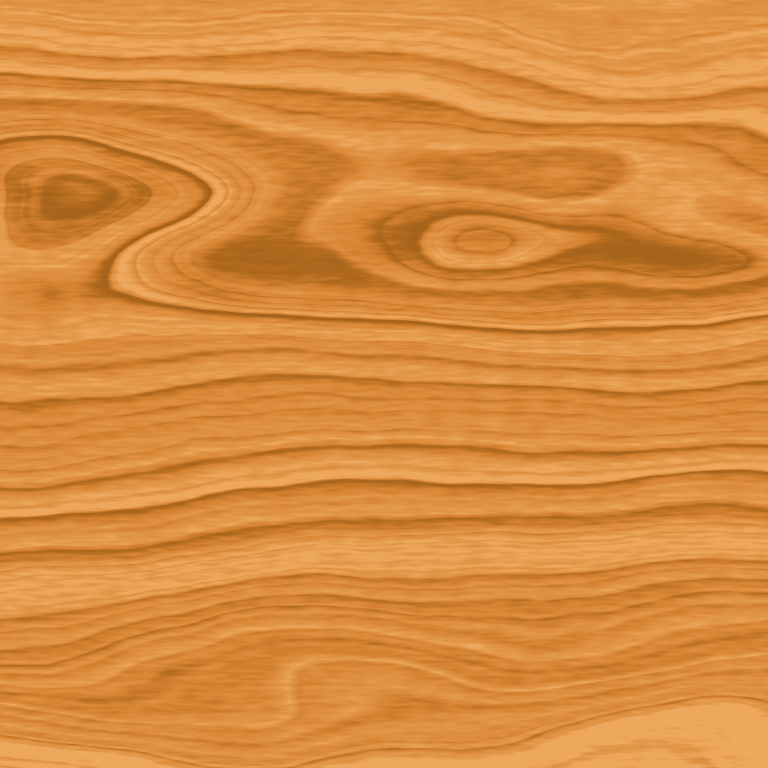
Give the GLSL for this texture, as a WebGL 2 fragment shader.

```glsl
#version 300 es
precision highp float;
// Polished orange wood plank with horizontal growth rings, soft knots and fine grain.

uniform vec2 u_resolution;
out vec4 fragColor;

const vec3 PALETTE[6] = vec3[6](
    vec3(0.70, 0.42, 0.12), vec3(0.78, 0.47, 0.16), vec3(0.84, 0.52, 0.20),
    vec3(0.87, 0.56, 0.25), vec3(0.89, 0.60, 0.29), vec3(0.93, 0.66, 0.37));

const float BASE_TONE = 3.1;       // position in the palette, 0 to 5
const float RING_COUNT = 25.0;     // main ring lines per canvas height
const float FINE_RING_COUNT = 58.0;
const float FINE_RING_SHARE = 0.5;
const float LINE_DARKNESS = 5.8;
const float LINE_GLOW = 3.2;
const float BAND_CONTRAST = 2.9;
const float GRAIN_CONTRAST = 1.6;
const float KNOT_SHADE = 2.6;
const float KNOT_HEIGHT = 0.72;    // centre of the knotty zone
const float KNOT_SPREAD = 0.12;
const float KNOT_WARP = 0.17;
const float CALM_WARP = 0.035;
const vec2 KNOT_SCALE = vec2(2.1, 4.6);

float hash1(float n) {
    return fract(sin(n * 127.1 + 3.7) * 43758.5453);
}

vec2 hashGradient(vec2 cell) {
    float angle = 6.28318 * fract(sin(dot(cell, vec2(127.1, 311.7))) * 43758.5453);
    return vec2(cos(angle), sin(angle));
}

// Value noise along a line, 0 to 1
float lineNoise(float x) {
    float cell = floor(x);
    float t = fract(x);
    return mix(hash1(cell), hash1(cell + 1.0), t * t * (3.0 - 2.0 * t));
}

// Gradient noise in the plane, about -0.7 to 0.7
float planeNoise(vec2 p) {
    vec2 cell = floor(p);
    vec2 t = fract(p);
    vec2 s = t * t * t * (t * (t * 6.0 - 15.0) + 10.0);
    float a = dot(hashGradient(cell), t);
    float b = dot(hashGradient(cell + vec2(1, 0)), t - vec2(1, 0));
    float c = dot(hashGradient(cell + vec2(0, 1)), t - vec2(0, 1));
    float d = dot(hashGradient(cell + vec2(1, 1)), t - vec2(1, 1));
    return mix(mix(a, b, s.x), mix(c, d, s.x), s.y);
}

// Bell-shaped weight of a horizontal zone
float zone(float y, float centre, float spread) {
    float d = (y - centre) / spread;
    return exp(-d * d);
}

// Growth depth: its level curves are the rings
float growthDepth(vec2 p, float knotty, float swirl) {
    float depth = p.y - 0.085 * tanh((p.y - KNOT_HEIGHT) / KNOT_SPREAD);
    float bottomSwell = zone(p.y, 0.04, 0.12);
    depth += swirl * (CALM_WARP + KNOT_WARP * knotty + 0.12 * bottomSwell);
    depth += 0.08 * planeNoise(p * vec2(1.7, 1.9) + 31.0);
    depth += 0.009 * planeNoise(p * vec2(7.0, 11.0) + 57.0);
    depth += 0.003 * planeNoise(p * vec2(18.0, 34.0) + 83.0);
    return depth;
}

// Dark late-wood lines, sharp on one side, each followed by a pale glow
float ringLines(float depth, float count, float seed) {
    float rings = depth * count + 1.5 * lineNoise(depth * count * 0.35 + seed);
    float id = floor(rings) + seed;
    float t = fract(rings);
    float dark = pow(t, 4.0) * (1.0 - smoothstep(0.88, 1.0, t));
    float glow = smoothstep(0.0, 0.1, t) * exp(-5.0 * t);
    return LINE_GLOW * glow * hash1(id + 40.0) - LINE_DARKNESS * dark * hash1(id);
}

// Soft bands of several widths
float ringBands(float depth) {
    float bands = lineNoise(depth * 11.0) - 0.5;
    bands += 0.75 * (lineNoise(depth * 37.0 + 17.0) - 0.5);
    bands += 0.5 * (lineNoise(depth * 110.0 + 51.0) - 0.5);
    return BAND_CONTRAST * bands;
}

// Fine short fibres running along the plank
float fibres(vec2 p) {
    float streaks = 0.7 * planeNoise(p * vec2(12.0, 140.0));
    streaks += 0.8 * planeNoise(p * vec2(38.0, 235.0) + 13.0);
    return GRAIN_CONTRAST * streaks;
}

vec3 woodColor(float tone) {
    float level = clamp(tone, 0.0, 4.999);
    int index = int(level);
    vec3 color = mix(PALETTE[index], PALETTE[index + 1], level - float(index));
    return color * (1.0 + 0.05 * clamp(tone, -1.5, 0.0));
}

void main() {
    vec2 p = gl_FragCoord.xy / u_resolution;
    float knotty = zone(p.y, KNOT_HEIGHT, KNOT_SPREAD);
    float swirl = planeNoise(p * KNOT_SCALE + vec2(5.3, 2.6));
    swirl += 0.3 * planeNoise(p * KNOT_SCALE * 2.1 + 19.0);

    float depth = growthDepth(p, knotty, swirl);
    float tone = BASE_TONE + ringBands(depth) + fibres(p);
    tone += ringLines(depth, RING_COUNT, 9.0);
    tone += FINE_RING_SHARE * ringLines(depth, FINE_RING_COUNT, 71.0);

    // Dark halo around a paler knot core
    float halo = smoothstep(0.16, 0.4, abs(swirl)) - 0.6 * smoothstep(0.38, 0.55, abs(swirl));
    tone -= KNOT_SHADE * knotty * halo;

    fragColor = vec4(woodColor(tone), 1.0);
}
```
